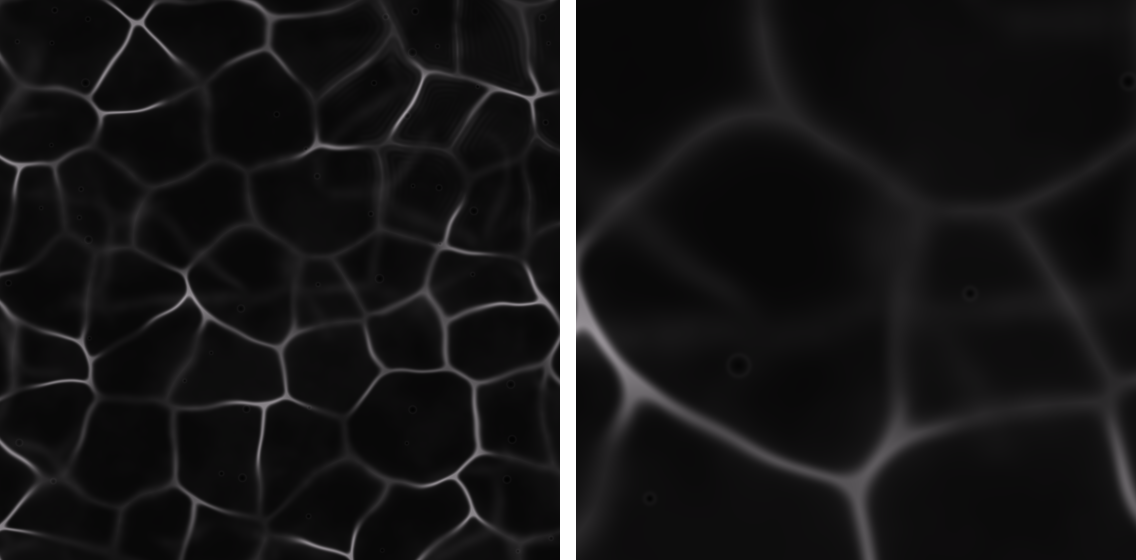
Left, the full canvas; right, a detail of the centre.
Give the GLSL for this texture, as a Shadertoy shader.

```glsl
// Dim grey cell membranes in and out of focus, with haze, fringes and specks.
const vec2  CELLS        = vec2(6.2, 7.0);  // cells across the canvas
const float JITTER       = 0.84;
const float CORNER_ROUND = 0.07;            // in cell units
const float WARP         = 0.045;           // bend of the membranes
const float BASE         = 0.030;
const float HAZE         = 0.022;
const float SHARP_LIGHT  = 0.44;
const float BLUR_LIGHT   = 0.045;
const float SHARP_WIDTH  = 0.0040;
const float BLUR_WIDTH   = 0.0105;
const float HALO_LIGHT   = 0.075;
const float HALO_WIDTH   = 0.011;
const float GHOST_LIGHT  = 0.045;
const float FRINGE_STEP  = 0.0105;
const float FRINGE_LIGHT = 0.045;
const float SPECK_GRID   = 17.0;
const float SPECK_SHARE  = 0.2;
const vec3  TINT         = vec3(1.01, 0.975, 1.01);

vec2 hash2(vec2 p) {
    vec3 q = fract(p.xyx * vec3(0.1031, 0.1030, 0.0973));
    q += dot(q, q.yzx + 33.33);
    return fract((q.xx + q.yz) * q.zy);
}

float noise(vec2 p) {
    vec2 i = floor(p), f = fract(p);
    f = f * f * f * (f * (f * 6.0 - 15.0) + 10.0);
    float low  = mix(hash2(i).x, hash2(i + vec2(1, 0)).x, f.x);
    float high = mix(hash2(i + vec2(0, 1)).x, hash2(i + vec2(1, 1)).x, f.x);
    return mix(low, high, f.y);
}

float fbm(vec2 p) {
    float sum = 0.0, weight = 0.5;
    for (int i = 0; i < 4; i++) {
        sum += weight * noise(p);
        p = mat2(1.6, 1.2, -1.2, 1.6) * p + 7.3;
        weight *= 0.5;
    }
    return sum / 0.9375;
}

float smoothMin(float a, float b, float k) {
    float h = max(k - abs(a - b), 0.0) / k;
    return min(a, b) - h * h * k * 0.25;
}

vec2 seedPoint(vec2 cell) {
    return cell + 0.5 + JITTER * (hash2(cell + 41.0) - 0.5);
}

// Distance to the nearest cell border, in cell units
float membrane(vec2 p) {
    vec2 home = floor(p), nearest = vec2(0.0), owner = home;
    float best = 1e3;
    for (int y = -1; y <= 1; y++)
    for (int x = -1; x <= 1; x++) {
        vec2 cell = home + vec2(x, y), r = seedPoint(cell) - p;
        if (dot(r, r) < best) { best = dot(r, r); nearest = r; owner = cell; }
    }
    float d = 1.0;
    for (int y = -2; y <= 2; y++)
    for (int x = -2; x <= 2; x++) {
        if (x == 0 && y == 0) continue;
        vec2 r = seedPoint(owner + vec2(x, y)) - p;
        float border = dot(0.5 * (nearest + r), normalize(r - nearest));
        d = smoothMin(d, border, CORNER_ROUND);
    }
    return max(d, 0.0);
}

// Small dust discs: dark core, faint bright rim
float specks(vec2 p) {
    vec2 g = p * SPECK_GRID, cell = floor(g);
    vec2 pick = hash2(cell + 113.0);
    float r = length(fract(g) - mix(vec2(0.25), vec2(0.75), hash2(cell + 71.0))) / SPECK_GRID;
    float radius = mix(0.003, 0.0075, pick.y * pick.y);
    float rim  = exp(-pow((r - radius) / 0.0016, 2.0));
    float core = exp(-pow(r / (radius * 0.6), 2.0));
    return step(pick.x, SPECK_SHARE) * (0.028 * rim - 0.035 * core);
}

void mainImage(out vec4 fragColor, in vec2 fragCoord) {
    vec2 uv = fragCoord / iResolution.y;
    vec2 bend = vec2(noise(uv * 7.0 + 3.0), noise(uv * 7.0 + 29.0)) - 0.5;
    bend += 0.3 * (vec2(noise(uv * 17.0 + 51.0), noise(uv * 17.0 + 83.0)) - 0.5);
    vec2 p = uv + WARP * bend;

    // Membranes drift between bright and sharp, and faint and soft
    float d = membrane(p * CELLS + 10.0) / CELLS.x;
    float focus = smoothstep(0.30, 0.82, noise(uv * 8.5 + 17.0));
    float width = mix(BLUR_WIDTH, SHARP_WIDTH, sqrt(focus));
    float light = mix(BLUR_LIGHT, SHARP_LIGHT, pow(focus, 1.5));
    float line = light * exp(-d * d / (width * width));
    float cloud = fbm(uv * 13.0 + 5.0);
    float halo = HALO_LIGHT * smoothstep(0.2, 0.8, cloud) * exp(-d / HALO_WIDTH);

    // Deeper layer, far out of focus
    float deep = membrane((p + 0.4 * WARP * bend.yx) * CELLS * 0.9 + 37.0) / CELLS.x;
    float patches = smoothstep(0.42, 0.75, fbm(uv * 6.0 + 61.0));
    float ghost = GHOST_LIGHT * patches * exp(-pow(deep / 0.013, 2.0)) * (0.5 + cloud);

    // Diffraction fringes beside the membranes of the upper right
    float zone = smoothstep(0.36, 0.12, length((uv - vec2(0.84, 0.83)) * vec2(1.0, 1.2)));
    float wave = 0.5 + 0.5 * cos(6.2832 * d / FRINGE_STEP);
    float fringe = FRINGE_LIGHT * zone * wave * exp(-d / 0.022) * smoothstep(0.35, 0.65, cloud);

    float haze = HAZE * smoothstep(0.3, 0.8, fbm(uv * 9.0 + 90.0));
    float grey = BASE + haze + line + halo + ghost + fringe + specks(uv);
    fragColor = vec4(max(grey, 0.012) * TINT, 1.0);
}
```
